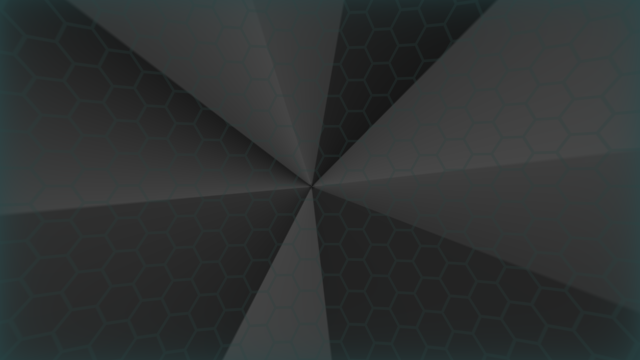
Give the GLSL for this background, as a Shadertoy shader.

```glsl
// Dark conical rays fan out from a point just left of centre, under a faint
// teal honeycomb that stretches outward and a soft teal glow along the borders.
// Rays blend angular gradients; the honeycomb is a radially warped hex lattice.

// Distance to the nearest wall of flat-topped hexagons of height 1.
float hexWallDistance(vec2 p) {
    vec2 pitch = vec2(1.732, 1.0);
    vec2 a = mod(p + 0.5 * pitch, pitch) - 0.5 * pitch;
    vec2 b = mod(p, pitch) - 0.5 * pitch;
    vec2 cell = abs(dot(a, a) < dot(b, b) ? a : b);
    return 0.5 - max(cell.y, dot(cell, vec2(0.866, 0.5)));
}

// Grey level of the rays; each runs from its first shade to its second.
float rayShade(vec2 p, float pixel) {
    const float edges[10] = float[10](6.4, 45.2, 80.1, 107.6, 142.7,
                                      185.2, 242.8, 276.6, 339.0, 366.4);
    const vec2 shades[9] = vec2[9](
        vec2(0.275, 0.215), vec2(0.090, 0.125), vec2(0.205, 0.245),
        vec2(0.270, 0.205), vec2(0.105, 0.260), vec2(0.185, 0.125),
        vec2(0.265, 0.240), vec2(0.130, 0.140), vec2(0.190, 0.240));
    float radius = max(length(p), 0.0001);
    float angle = mod(degrees(atan(p.y, p.x)) - 5.0, 360.0) + 5.0;
    float soft = max(0.5, degrees(pixel / radius));
    float shade = shades[8].y;
    for (int i = 0; i < 9; i++) {
        float along = clamp((angle - edges[i]) / (edges[i + 1] - edges[i]), 0.0, 1.0);
        float ray = mix(shades[i].x, shades[i].y, along);
        shade = mix(shade, ray, smoothstep(-soft, soft, angle - edges[i]));
    }
    return shade * mix(0.6, 1.0, smoothstep(0.0, 0.012, radius));
}

void mainImage(out vec4 fragColor, in vec2 fragCoord) {
    float pixel = 1.0 / iResolution.y;
    vec2 uv = fragCoord * pixel;
    vec2 size = iResolution.xy * pixel;

    // Rays
    vec3 color = vec3(rayShade(uv - vec2(0.487 * size.x, 0.4815), pixel));

    // Honeycomb, growing away from the middle
    vec2 p = uv - 0.5 * size;
    vec2 warped = p / (1.0 + 0.35 * dot(p, p));
    float wall = hexWallDistance((warped - vec2(0.097, 0.067)) / vec2(0.0745, 0.081));
    float line = 1.0 - smoothstep(0.015, 0.05 + 6.0 * pixel, wall);
    color = mix(color, vec3(0.16, 0.25, 0.24), 0.3 * line);

    // Border glow
    vec2 inset = min(uv, size - uv);
    float glow = 1.0 - (1.0 - 0.5 * exp(-inset.x / 0.05))
                     * (1.0 - 0.38 * exp(-inset.y / 0.05));
    color = mix(color, vec3(0.15, 0.29, 0.30), glow);

    fragColor = vec4(color, 1.0);
}
```
